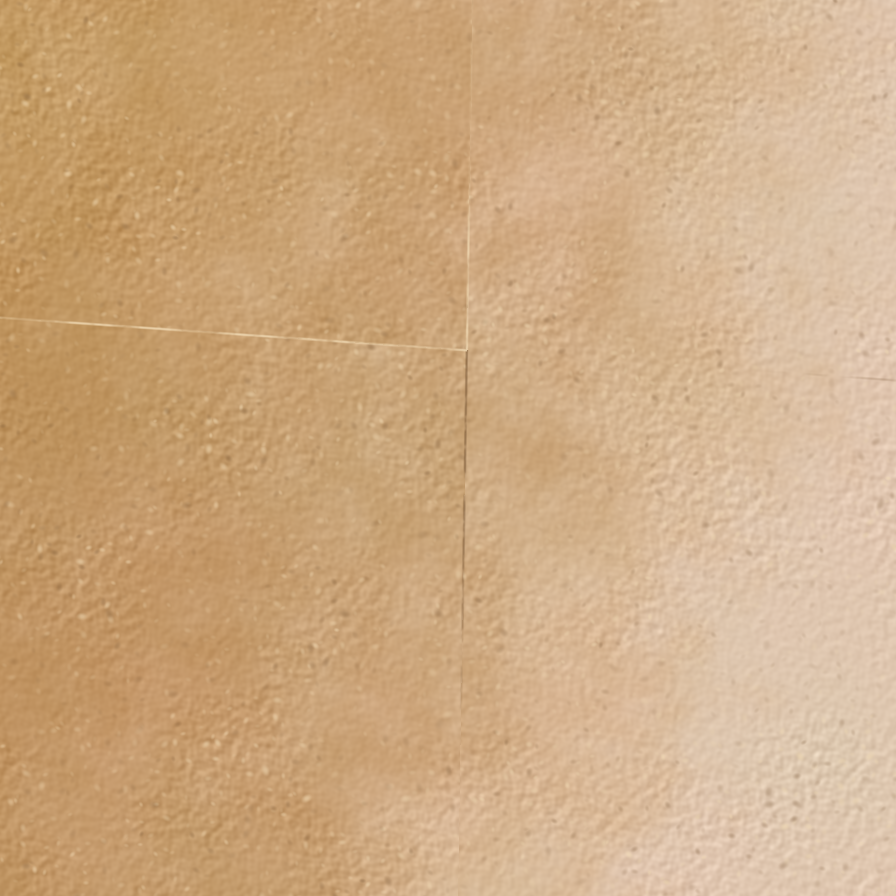
Reproduce this texture procedurally as a three.js fragment shader.

```glsl
// Large sandstone-coloured floor tiles meeting at a slightly skewed cross joint.
// A warm-to-pale ramp is stirred by per-tile gradient noise, then fine grain,
// scattered flecks and pits, and thin broken joints are laid over it.
varying vec2 vUv;

const vec2  CROSSING     = vec2(0.521, 0.609);  // where the joints meet
const float LEAN         = 0.016;               // sideways drift of the upright joint
const float FALL         = 0.070;               // drop of the level joint
const float JOINT_HALF   = 0.0008;
const float JOINT_SOFT   = 0.0016;
const float MOTTLE_SCALE = 4.6;
const float MOTTLE_DEPTH = 0.27;
const float GRAIN_SCALE  = 88.0;
const float GRAIN_DEPTH  = 0.062;
const float FLECK_CELLS  = 64.0;
const float PIT_CELLS    = 57.0;

const vec3 OCHRE = vec3(0.742, 0.570, 0.368);
const vec3 TAN   = vec3(0.783, 0.626, 0.450);
const vec3 SAND  = vec3(0.848, 0.720, 0.585);
const vec3 PALE  = vec3(0.875, 0.778, 0.688);
const vec3 CREAM = vec3(0.940, 0.850, 0.700);
const vec3 UMBER = vec3(0.460, 0.330, 0.200);

vec2 hash2(vec2 p) {
  vec3 q = fract(p.xyx * vec3(0.1031, 0.1030, 0.0973));
  q += dot(q, q.yzx + 33.33);
  return fract((q.xx + q.yz) * q.zy);
}

// Slope vector at a lattice corner, dotted with the offset from it
float corner(vec2 cell, vec2 offset) {
  float angle = 6.2832 * hash2(cell).x;
  return dot(vec2(cos(angle), sin(angle)), offset);
}

float gradientNoise(vec2 p) {
  vec2 i = floor(p), f = fract(p);
  vec2 u = f * f * f * (f * (f * 6.0 - 15.0) + 10.0);
  vec2 e = vec2(1.0, 0.0);
  return mix(mix(corner(i, f), corner(i + e, f - e), u.x),
             mix(corner(i + e.yx, f - e.yx), corner(i + e.xx, f - e.xx), u.x), u.y);
}

float fbm(vec2 p) {
  float sum = 0.0, amplitude = 1.0;
  for (int i = 0; i < 4; i++) {
    sum += amplitude * gradientNoise(p);
    p = mat2(1.6, 1.2, -1.2, 1.6) * p + 17.3;
    amplitude *= 0.55;
  }
  return sum;
}

// Two turned layers, so that no lattice direction shows
float grain(vec2 p) {
  vec2 q = mat2(0.8, 0.6, -0.6, 0.8) * p * GRAIN_SCALE;
  return gradientNoise(q) + 0.6 * gradientNoise(mat2(1.5, -1.0, 1.0, 1.5) * q + 31.7);
}

// Small turned ovals, at most one per cell
float specks(vec2 p, float cells, float density, float seed) {
  vec2 q = p * cells, home = floor(q);
  float cover = 0.0;
  for (int y = -1; y <= 1; y++) {
    for (int x = -1; x <= 1; x++) {
      vec2 cell = home + vec2(float(x), float(y));
      vec2 place = hash2(cell + seed), kind = hash2(cell + seed + 71.0);
      float angle = 3.1416 * kind.y;
      vec2 d = q - cell - place;
      d = vec2(dot(d, vec2(cos(angle), sin(angle))), dot(d, vec2(-sin(angle), cos(angle))));
      float radius = mix(0.13, 0.27, place.x * place.y);
      float oval = 1.0 - smoothstep(0.1, 1.5, length(d * vec2(0.75, 1.1)) / radius);
      cover = max(cover, oval * step(kind.x, density) * mix(0.3, 1.0, place.y));
    }
  }
  return cover;
}

float jointLine(float d) {
  return 1.0 - smoothstep(JOINT_HALF - 0.5 * JOINT_SOFT, JOINT_HALF + JOINT_SOFT, abs(d));
}

void main() {
  vec2 p = vUv;
  vec2 fromCross = p - CROSSING;
  vec2 joint = fromCross + vec2(-LEAN * fromCross.y, FALL * fromCross.x);
  vec2 tile = step(vec2(0.0), joint);

  // Broad tone: clouds break at the left joint and run on across the right side
  vec2 stone = p + vec2(3.7 * tile.x, 5.3 * tile.y * (1.0 - tile.x));
  float clouds = fbm(stone * MOTTLE_SCALE);
  float blotches = fbm(stone * MOTTLE_SCALE * 3.4 + 9.0);
  float tone = 0.05 + 0.66 * p.x + 0.26 * smoothstep(0.66, 1.0, p.x)
             + 0.30 * pow(1.0 - p.y, 2.0) * smoothstep(0.15, 0.65, p.x)
             + MOTTLE_DEPTH * (0.8 * clouds + 0.65 * blotches) * mix(1.0, 0.65, p.x)
             + 0.04 * (tile.y - 0.5) * (1.0 - tile.x);
  vec3 color = mix(OCHRE, TAN, smoothstep(-0.08, 0.38, tone));
  color = mix(color, SAND, smoothstep(0.28, 0.72, tone));
  color = mix(color, PALE, smoothstep(0.64, 1.02, tone));

  // Faint rosy patches and a golden upper left
  color += vec3(0.012, -0.006, 0.002) * fbm(p * 3.1 + 23.0);
  color += vec3(0.004, 0.006, -0.022) * smoothstep(0.7, 0.0, length(p - vec2(0.0, 1.0)));

  // Fine grain, flecks and pits, stronger in rough patches
  float relief = grain(stone) - grain(stone + vec2(0.0032, -0.0036));
  float rough = 0.6 + 0.8 * smoothstep(-0.4, 0.5, fbm(p * 6.0 + 40.0));
  color += GRAIN_DEPTH * relief * rough * vec3(0.85, 0.95, 1.0);
  color = mix(color, CREAM, 0.42 * rough * specks(stone, FLECK_CELLS, 0.38, 3.0));
  color = mix(color, UMBER, 0.24 * rough * specks(stone, PIT_CELLS, 0.28, 47.0));

  // Broken joints: pale on two arms, dark below, all but lost on the right
  float wear = smoothstep(-0.35, 0.25, fbm(p * 24.0 + 5.0));
  float upright = jointLine(joint.x), level = jointLine(joint.y);
  float paleUpright = tile.y * mix(0.85, 0.16, smoothstep(0.09, 0.20, joint.y));
  float darkUpright = (1.0 - tile.y) * 0.58 * smoothstep(-0.50, -0.15, joint.y);
  float darkLevel = 0.22 * smoothstep(0.30, 0.48, joint.x);
  color = mix(color, UMBER, wear * max(upright * darkUpright, level * darkLevel));
  wear = mix(0.35, 1.0, wear);
  color = mix(color, CREAM, wear * max(upright * paleUpright, level * (1.0 - tile.x) * 0.85));

  gl_FragColor = vec4(clamp(color, 0.0, 1.0), 1.0);
}
```
